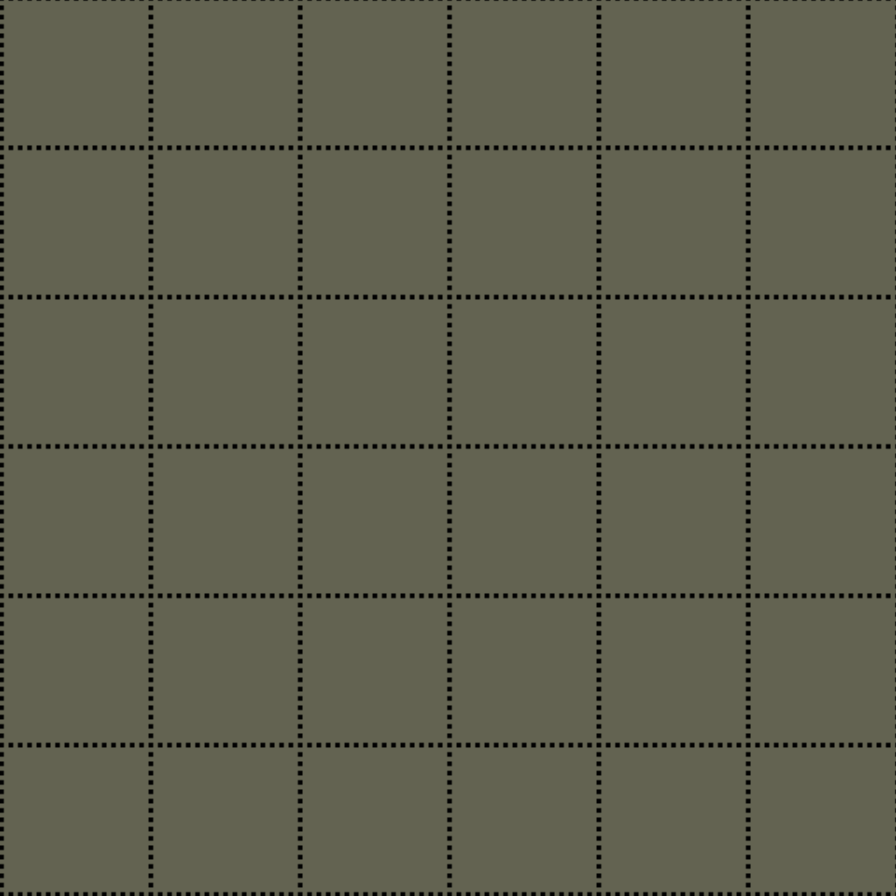
Give the GLSL for this pattern, as a three.js fragment shader.

```glsl
// Square grid of dotted black lines on a flat olive ground.
// A fine lattice of small square dots fills the canvas; only the dots whose
// column or row falls on a grid line are kept, so lines share their crossings.

varying vec2 vUv;

const float CELLS = 6.0;              // grid cells across and up
const float DOTS_PER_CELL = 16.0;     // dots along one cell side
const float DOT_SIZE = 0.0312;        // dot side, in cells
const float LINE_OFFSET = 0.0104;     // line centre from the cell edge, in cells
const float EDGE_SOFTNESS = 1.0 / 512.0; // edge blend width, in canvas units

const vec3 GROUND_COLOR = vec3(0.388, 0.390, 0.318);
const vec3 DOT_COLOR = vec3(0.0);

// Smoothed coverage of a centred square; all lengths in cells.
float squareCoverage(vec2 offset, float side, float softness) {
  vec2 cover = clamp((0.5 * side - abs(offset)) / softness + 0.5, 0.0, 1.0);
  return cover.x * cover.y;
}

// 1 where the lattice dot lies on a vertical or horizontal grid line.
float onGridLine(vec2 dotIndex) {
  vec2 indexInCell = mod(dotIndex, DOTS_PER_CELL);
  return 1.0 - step(0.5, min(indexInCell.x, indexInCell.y));
}

void main() {
  // Nearest lattice dot and the offset from its centre
  vec2 lattice = (vUv * CELLS - LINE_OFFSET) * DOTS_PER_CELL;
  vec2 dotIndex = floor(lattice + 0.5);
  vec2 offset = (lattice - dotIndex) / DOTS_PER_CELL;

  float ink = squareCoverage(offset, DOT_SIZE, EDGE_SOFTNESS * CELLS)
            * onGridLine(dotIndex);

  gl_FragColor = vec4(mix(GROUND_COLOR, DOT_COLOR, ink), 1.0);
}
```
